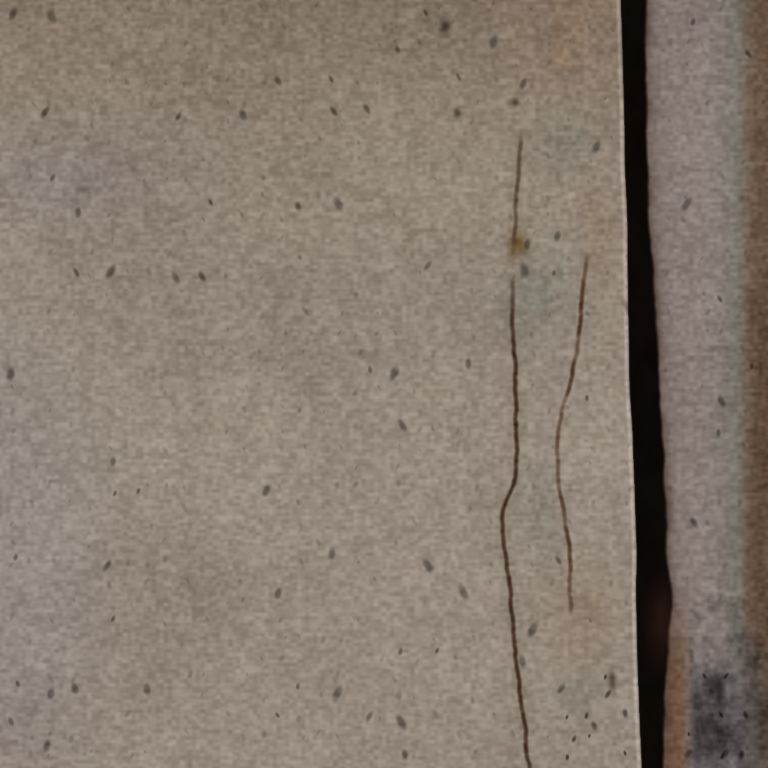
Reproduce this texture procedurally as a Shadertoy shader.

```glsl
// Weathered plaster board with a dark vertical gap, two hairline cracks and stains.

float hash(vec2 p) {
    vec3 q = fract(vec3(p.xyx) * 0.1031);
    q += dot(q, q.yzx + 33.33);
    return fract((q.x + q.y) * q.z);
}

float noise(vec2 p) {
    vec2 i = floor(p), f = fract(p);
    f = f * f * (3.0 - 2.0 * f);
    return mix(mix(hash(i), hash(i + vec2(1, 0)), f.x),
               mix(hash(i + vec2(0, 1)), hash(i + vec2(1, 1)), f.x), f.y);
}

float fbm(vec2 p) {
    float sum = 0.0, amp = 0.5;
    for (int i = 0; i < 4; i++) {
        sum += amp * noise(p);
        p = mat2(1.6, 1.2, -1.2, 1.6) * p + 7.3;
        amp *= 0.5;
    }
    return sum / 0.9375;
}

// Linear ramp from 0 at a to 1 at b
float ramp(float a, float b, float x) { return clamp((x - a) / (b - a), 0.0, 1.0); }

// One inside the span a..b, with soft ends
float span(float a, float b, float soft, float x) {
    return smoothstep(a - soft, a + soft, x) * (1.0 - smoothstep(b - soft, b + soft, x));
}

// Soft elliptical stain
float blot(vec2 p, vec2 centre, vec2 radius) {
    vec2 d = (p - centre) / radius;
    return exp(-dot(d, d));
}

// Thin line at horizontal offset d
float hairline(float d, float width) {
    float soft = 0.0015 + 0.5 / iResolution.x;
    return 1.0 - smoothstep(width - soft, width + soft, abs(d));
}

// Sparse dark flecks, one possible in each cell
float flecks(vec2 p, float cells, float density) {
    vec2 g = p * cells, id = floor(g);
    vec2 d = fract(g) - 0.3 - 0.4 * vec2(hash(id + 3.1), hash(id + 8.7));
    d.x += d.y * (hash(id + 5.0) - 0.5);
    float size = 0.08 + 0.12 * hash(id + 12.0);
    return step(1.0 - density, hash(id)) * (1.0 - smoothstep(0.3, 1.3, length(d * vec2(1.3, 0.8)) / size));
}

void mainImage(out vec4 fragColor, in vec2 fragCoord) {
    vec2 uv = fragCoord / iResolution.xy;
    float t = 1.0 - uv.y;
    float cloud = fbm(uv * 5.0) - 0.5;
    float rough = fbm(uv * vec2(45.0, 28.0) + 20.0) - 0.5;
    float edge = 0.001 + 0.7 / iResolution.x;

    // Board: browner at the top, cooler towards the left
    vec3 col = mix(vec3(0.575, 0.527, 0.480), vec3(0.515, 0.462, 0.405), exp(-t * 6.0));
    col = mix(col, vec3(0.555, 0.517, 0.497), 0.7 * blot(uv, vec2(0.0, 0.25), vec2(0.13, 0.3)));
    col = mix(col, vec3(0.535, 0.495, 0.475), 0.6 * blot(uv, vec2(0.08, 0.77), vec2(0.13, 0.06)));
    col += cloud * vec3(0.07, 0.075, 0.07);

    // Green-grey and ochre stains near the cracks
    float green = blot(uv, vec2(0.735, 0.82), vec2(0.035, 0.04))
                + blot(uv, vec2(0.705, 0.62), vec2(0.05, 0.06))
                + blot(uv, vec2(0.708, 0.33), vec2(0.022, 0.05))
                + blot(uv, vec2(0.755, 0.10), vec2(0.025, 0.025));
    float ochre = blot(uv, vec2(0.78, 0.69), vec2(0.022, 0.07))
                + blot(uv, vec2(0.755, 0.20), vec2(0.035, 0.05))
                + blot(uv, vec2(0.74, 0.95), vec2(0.08, 0.08));
    col = mix(col, vec3(0.49, 0.48, 0.43), min(green, 1.0) * (0.65 + rough));
    col = mix(col, vec3(0.54, 0.45, 0.36), min(ochre, 1.0) * (0.5 + rough));
    col = mix(col, vec3(0.40, 0.29, 0.14), 0.8 * blot(uv, vec2(0.674, 0.682), vec2(0.012, 0.018)));

    // Right strip, its brown outer border and the sooty lower patch
    float gapLeft = 0.807 + 0.028 * t + 0.004 * (noise(vec2(t * 14.0, 2.0)) - 0.5);
    float gapRight = 0.840 + 0.027 * smoothstep(0.1, 0.75, t) + 0.007 * blot(vec2(t), vec2(0.79), vec2(0.08))
                   + 0.007 * (fbm(vec2(t * 22.0, 6.0)) - 0.5) - 0.002 * ramp(0.85, 1.0, t);
    vec3 strip = mix(vec3(0.525, 0.475, 0.455), vec3(0.47, 0.445, 0.41), smoothstep(0.92, 0.96, uv.x));
    strip += cloud * 0.07;
    strip = mix(strip, vec3(0.36, 0.285, 0.22) + cloud * 0.15, smoothstep(0.955, 0.99, uv.x + rough * 0.02));
    float soot = smoothstep(0.890, 0.905, uv.x + rough * 0.02) * (1.0 - smoothstep(0.10, 0.21, uv.y + rough * 0.12));
    strip = mix(strip, vec3(0.30, 0.28, 0.275) + rough * 0.3, soot * (1.0 - 0.5 * smoothstep(0.96, 1.0, uv.x)));
    strip = mix(strip, vec3(0.43, 0.31, 0.22), 0.8 * span(0.865, 0.895, 0.008, uv.x) * smoothstep(0.25, 0.1, uv.y));
    col = mix(col, strip, smoothstep(gapLeft, gapRight, uv.x));

    // Hairline cracks, fading towards their ends
    float wobble = 0.006 * (fbm(vec2(t * 38.0, 11.0)) - 0.5);
    float longCrack = 0.680 - 0.012 * smoothstep(0.15, 0.35, t) + 0.004 * smoothstep(0.4, 0.55, t)
                    - 0.018 * smoothstep(0.61, 0.68, t) + 0.035 * ramp(0.69, 1.0, t) + wobble;
    float shortCrack = 0.762 - 0.013 * ramp(0.335, 0.48, t) - 0.0225 * smoothstep(0.46, 0.57, t)
                     + 0.017 * smoothstep(0.61, 0.74, t) - wobble;
    float broken = smoothstep(0.25, 0.6, noise(vec2(t * 40.0, 4.0)));
    float longInk = smoothstep(0.15, 0.2, t) * mix(0.55 * broken, 0.85, smoothstep(0.38, 0.42, t));
    float shortInk = span(0.335, 0.795, 0.012, t) * (0.55 + 0.3 * broken);
    col = mix(col, vec3(0.25, 0.17, 0.11), longInk * hairline(uv.x - longCrack, 0.0026));
    col = mix(col, vec3(0.28, 0.19, 0.12), shortInk * hairline(uv.x - shortCrack, 0.0026));
    col *= 1.0 - 0.12 * longInk * exp(-abs(uv.x - longCrack) * 120.0);

    // Flecks and larger pits
    col *= 1.0 - 0.35 * flecks(uv, 24.0, 0.13);
    col *= 1.0 - 0.5 * flecks(uv + 0.37, 40.0, 0.25) * max(0.25, smoothstep(0.25, 0.1, uv.y) * step(0.73, uv.x));
    float pits = blot(uv, vec2(0.579, 0.966), vec2(0.007, 0.009)) + 0.8 * blot(uv, vec2(0.595, 0.853), vec2(0.005, 0.007))
               + 0.8 * blot(uv, vec2(0.671, 0.867), vec2(0.005, 0.006)) + 0.8 * blot(uv, vec2(0.797, 0.115), vec2(0.005, 0.014))
               + 0.5 * blot(uv, vec2(0.109, 0.753), vec2(0.008, 0.005));
    col = mix(col, vec3(0.20, 0.16, 0.13), min(pits, 1.0) * 0.85);

    // Woven fine grain
    float grain = noise(uv * vec2(190.0, 150.0)) + noise(uv * vec2(110.0, 230.0) + 40.0) - 1.0;
    col += grain * 0.075 + rough * 0.05;

    // Pale lip, brown rim and the gap itself
    col += 0.10 * hairline(uv.x - gapLeft + 0.004, 0.002);
    float rim = step(gapLeft, uv.x) * exp(-max(uv.x - gapRight, 0.0) * 110.0);
    col = mix(col, vec3(0.24, 0.17, 0.13), rim * (0.65 + rough));
    float gap = smoothstep(-edge, edge, uv.x - gapLeft) * (1.0 - smoothstep(-0.003, 0.003, uv.x - gapRight));
    vec3 depth = vec3(0.045, 0.032, 0.025) + vec3(0.10, 0.05, 0.04) * blot(uv, vec2(0.863, 0.19), vec2(0.018, 0.05));
    col = mix(col, depth + 0.025 * rough, gap);

    fragColor = vec4(clamp(col, 0.0, 1.0), 1.0);
}
```
